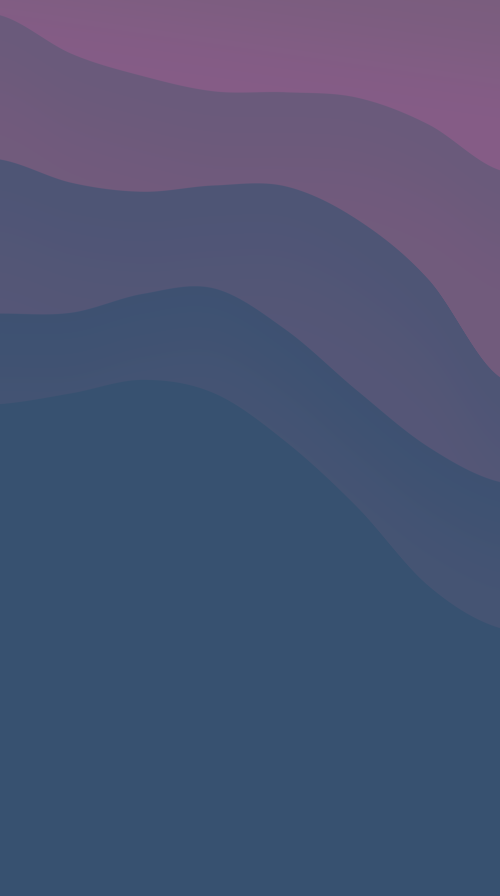
Give the GLSL for this background, as a WebGL 1 fragment shader.

```glsl
precision highp float;
uniform vec2 u_resolution;

// Height of one of eight evenly spaced knots
float knot(vec4 left, vec4 right, float index) {
  vec4 slot = vec4(clamp(index, 0.0, 7.0));
  vec4 inLeft = vec4(equal(slot, vec4(0.0, 1.0, 2.0, 3.0)));
  vec4 inRight = vec4(equal(slot, vec4(4.0, 5.0, 6.0, 7.0)));
  return dot(left, inLeft) + dot(right, inRight);
}

// Catmull-Rom ridge through the knots
float ridge(float x, vec4 left, vec4 right) {
  float cell = min(floor(x * 7.0), 6.0);
  float t = x * 7.0 - cell;
  float p0 = knot(left, right, cell - 1.0);
  float p1 = knot(left, right, cell);
  float p2 = knot(left, right, cell + 1.0);
  float p3 = knot(left, right, cell + 2.0);
  float curve = 2.0 * p0 - 5.0 * p1 + 4.0 * p2 - p3;
  float twist = 3.0 * (p1 - p2) + p3 - p0;
  return p1 + 0.5 * t * (p2 - p0 + t * (curve + t * twist));
}

// Lays a wave below its ridge, shaded from crest to foot
vec3 addWave(vec3 base, float depth, float softness, float span, vec3 crest, vec3 foot) {
  vec3 wave = mix(crest, foot, smoothstep(0.0, span, depth));
  return mix(base, wave, smoothstep(-softness, softness, depth));
}

void main() {
  vec2 uv = gl_FragCoord.xy / u_resolution;
  float softness = 0.8 / u_resolution.y;

  // Sky glow grows toward the first ridge
  float skyDepth = mix(1.08, 1.0, uv.x) - uv.y;
  vec3 color = mix(vec3(0.48, 0.365, 0.495), vec3(0.52, 0.362, 0.525),
                   smoothstep(0.0, 0.14, skyDepth));

  // Ridges from back to front
  float mauve = ridge(uv.x, vec4(0.983, 0.940, 0.915, 0.898), vec4(0.897, 0.891, 0.861, 0.810));
  float violet = ridge(uv.x, vec4(0.822, 0.796, 0.786, 0.793), vec4(0.792, 0.755, 0.688, 0.579));
  float slate = ridge(uv.x, vec4(0.650, 0.651, 0.672, 0.678), vec4(0.632, 0.564, 0.501, 0.462));
  float deep = ridge(uv.x, vec4(0.549, 0.561, 0.576, 0.561), vec4(0.507, 0.434, 0.346, 0.299));

  color = addWave(color, mauve - uv.y, softness, 0.15,
                  vec3(0.415, 0.352, 0.482), vec3(0.445, 0.355, 0.486));
  color = addWave(color, violet - uv.y, softness, 0.17,
                  vec3(0.305, 0.333, 0.460), vec3(0.332, 0.338, 0.465));
  color = addWave(color, slate - uv.y, softness, 0.14,
                  vec3(0.242, 0.319, 0.445), vec3(0.270, 0.328, 0.452));
  color = addWave(color, deep - uv.y, softness, 0.30,
                  vec3(0.214, 0.318, 0.438), vec3(0.216, 0.318, 0.440));

  gl_FragColor = vec4(color, 1.0);
}
```
